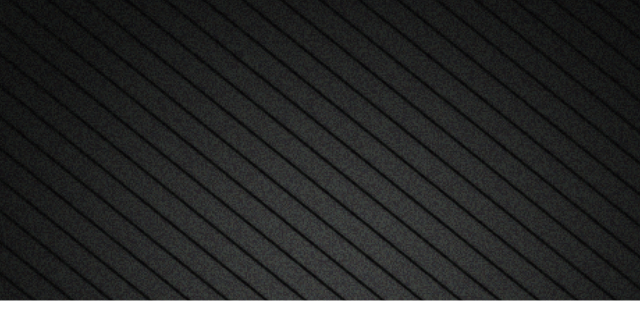
Reproduce this pattern procedurally as a Shadertoy shader.

```glsl
// Dark grainy panel crossed by thin black diagonal grooves, above a white strip.
// A linear phase repeats the grooves; a radial falloff lights the panel from low
// centre, and interpolated hash noise adds a faintly coloured grain.

#define STRIP_HEIGHT 0.061            // white strip, in canvas heights
#define PERIOD vec2(0.1213, 0.0977)   // groove spacing along x and y
#define ANCHOR vec2(0.638, 1.0)       // a point on one groove
#define GROOVE_HALF_WIDTH 0.0036
#define SHADOW_WIDTH 0.0075
#define GROOVE_COLOR vec3(0.035, 0.036, 0.036)
#define LIGHT_COLOR vec3(0.222, 0.227, 0.225)
#define DARK_COLOR vec3(0.070, 0.073, 0.071)
#define LIGHT_CENTER vec2(1.06, 0.17)
#define GRAIN_ROWS 230.0
#define GRAIN_AMOUNT 0.12
#define GRAIN_TINT 0.35

vec3 hash3(vec2 cell) {
    vec3 q = fract(vec3(cell.xyx) * vec3(0.1031, 0.1030, 0.0973));
    q += dot(q, q.yxz + 33.33);
    return fract((q.xxy + q.yzz) * q.zyx);
}

// Smoothly interpolated random colour, centred on zero
vec3 colorNoise(vec2 p) {
    vec2 cell = floor(p);
    vec2 f = fract(p);
    f = f * f * (3.0 - 2.0 * f);
    vec3 low = mix(hash3(cell), hash3(cell + vec2(1.0, 0.0)), f.x);
    vec3 high = mix(hash3(cell + vec2(0.0, 1.0)), hash3(cell + 1.0), f.x);
    return mix(low, high, f.y) - 0.5;
}

// Signed perpendicular distance to the nearest groove
float grooveDistance(vec2 p) {
    float phase = dot((p - ANCHOR) / PERIOD, vec2(1.0));
    return (fract(phase + 0.5) - 0.5) / length(1.0 / PERIOD);
}

vec3 panelLight(vec2 p) {
    float radius = length((p - LIGHT_CENTER) * vec2(0.82, 1.0));
    return mix(LIGHT_COLOR, DARK_COLOR, smoothstep(0.0, 1.15, radius));
}

void mainImage(out vec4 fragColor, in vec2 fragCoord) {
    vec2 p = fragCoord / iResolution.y;
    float pixel = 1.0 / iResolution.y;

    // Lit surface with soft shading beside each groove
    vec3 color = panelLight(p);
    float d = grooveDistance(p);
    float shade = exp(-pow(d / SHADOW_WIDTH, 2.0));
    color *= 1.0 - 0.35 * shade;

    // Groove core
    float core = 1.0 - smoothstep(-pixel, pixel, abs(d) - GROOVE_HALF_WIDTH);
    color = mix(color, GROOVE_COLOR, 0.85 * core);

    // Grain, weaker in the dark grooves and corners
    vec3 noise = colorNoise(p * GRAIN_ROWS);
    vec3 grain = mix(vec3(noise.g), noise, GRAIN_TINT);
    float brightness = clamp(color.g / LIGHT_COLOR.g, 0.0, 1.0);
    color += grain * GRAIN_AMOUNT * mix(0.35, 1.0, brightness);

    // White strip along the bottom
    float panel = smoothstep(-0.5 * pixel, 0.5 * pixel, p.y - STRIP_HEIGHT);
    color = mix(vec3(1.0), color, panel);
    fragColor = vec4(clamp(color, 0.0, 1.0), 1.0);
}
```
